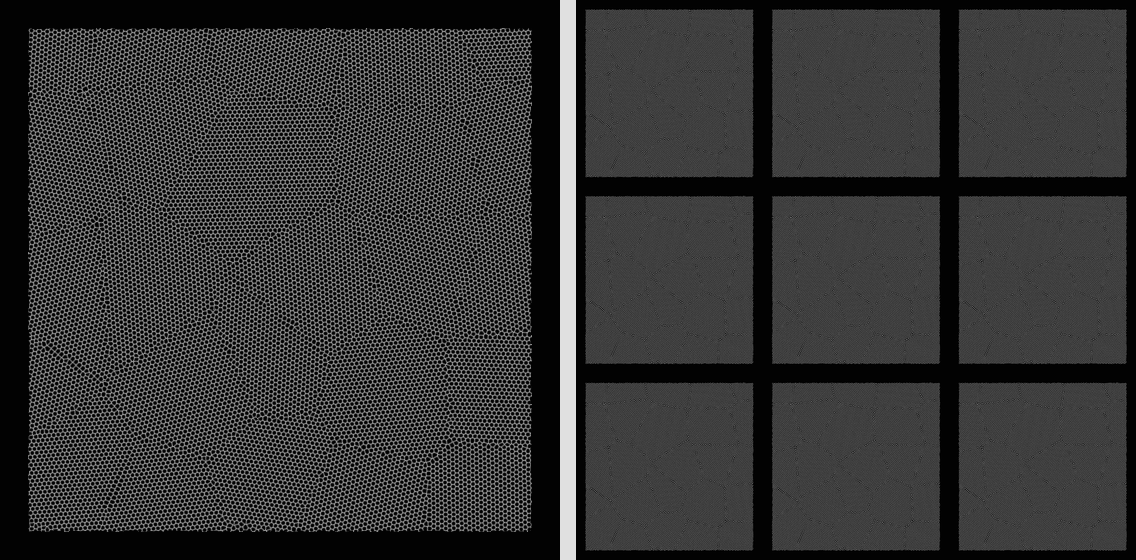
Left, the tile; right, the same tile 3 across and 3 down.
Give the GLSL for this pattern, as a three.js fragment shader.

```glsl
// A sheet of fine honeycomb mesh in grey on black, set inside a plain black margin.
// Wrapping Voronoi grains each hold a turned triangular lattice; bonds are borders
// between lattice points, which yield to each other where two grains meet.

varying vec2 vUv;

const float RINGS = 122.0;  // honeycomb rings across the canvas
const float GRAINS = 5.0;   // crystal grains across the canvas
const float ROW = 0.8660254;

vec3 hash3(vec2 p) {
  vec3 q = fract(p.xyx * vec3(0.1031, 0.1030, 0.0973));
  q += dot(q, q.yxz + 33.33);
  return fract((q.xxy + q.yzz) * q.zyx);
}

// Distance from the pixel to the border between two points given relative to it
float borderDistance(vec2 near, vec2 far) {
  return 0.5 * (dot(far, far) - dot(near, near)) / max(length(far - near), 0.001);
}

// Three nearest grains: xy = site relative to the pixel, z = angle, w = distance
void nearestGrains(vec2 uv, out vec4 grains[3]) {
  vec2 cell = floor(uv * GRAINS);
  vec4 a = vec4(1000.0), b = a, c = a;
  for (int y = -1; y <= 1; y++) {
    for (int x = -1; x <= 1; x++) {
      vec2 id = cell + vec2(float(x), float(y));
      vec3 rnd = hash3(mod(id, GRAINS) + 17.0);
      vec2 site = (id + 0.5 + 0.8 * (rnd.xy - 0.5)) / GRAINS;
      vec2 offset = (site - uv) * RINGS;
      vec4 g = vec4(offset, rnd.z * 1.0472, length(offset));
      if (g.w < a.w) { c = b; b = a; a = g; }
      else if (g.w < b.w) { c = b; b = g; }
      else if (g.w < c.w) { c = g; }
    }
  }
  grains[0] = a;
  grains[1] = b;
  grains[2] = c;
}

// Lattice point of a grain, a step of columns and rows away from position p
vec2 latticePoint(vec4 grain, vec2 p, int x, int y) {
  float s = sin(grain.z), c = cos(grain.z);
  mat2 turn = mat2(c, s, -s, c);
  vec2 local = turn * (p - grain.xy);
  float j = floor(local.y / ROW + 0.5) + float(y);
  float i = floor(local.x - 0.5 * j + 0.5) + float(x);
  vec2 jitter = 0.12 * (hash3(vec2(i, j) + 131.0 * grain.z).xy - 0.5);
  return grain.xy + (vec2(i + 0.5 * j, j * ROW) + jitter) * turn;
}

// How far p lies on the grain's own side of its border with another grain
float depthInside(vec2 p, vec4 grain, vec4 other) {
  return dot(0.5 * (grain.xy + other.xy) - p, normalize(other.xy - grain.xy));
}

// Drop p where the stronger grain already has a point, else ease it away
bool yieldTo(inout vec2 p, vec4 grain, vec4 other) {
  float depth = depthInside(p, grain, other);
  if (other.z < grain.z) return depth > 0.0;
  if (depth < -0.6) return false;
  vec2 push = vec2(0.0);
  if (depth < 1.0) {
    for (int y = -1; y <= 1; y++) {
      for (int x = -1; x <= 1; x++) {
        vec2 q = latticePoint(other, p, x, y);
        float gap = length(p - q);
        if (gap < 1.0 && depthInside(q, other, grain) > 0.0) {
          if (gap < 0.6) return false;
          push += 0.6 * (1.0 - gap) * (p - q) / gap;
        }
      }
    }
  }
  p += push;
  return true;
}

void main() {
  vec4 grains[3];
  nearestGrains(vUv, grains);

  // Three nearest ring centres, taken from all the grains around
  vec2 first = vec2(50.0), second = vec2(60.0), third = vec2(70.0);
  for (int n = 0; n < 3; n++) {
    for (int y = -1; y <= 1; y++) {
      for (int x = -1; x <= 1; x++) {
        vec2 centre = latticePoint(grains[n], vec2(0.0), x, y);
        bool kept = true;
        for (int k = 0; k < 3; k++) {
          if (k != n && kept) kept = yieldTo(centre, grains[n], grains[k]);
        }
        float d = kept ? dot(centre, centre) : 100000.0;
        if (d < dot(first, first)) { third = second; second = first; first = centre; }
        else if (d < dot(second, second)) { third = second; second = centre; }
        else if (d < dot(third, third)) { third = centre; }
      }
    }
  }

  // Soft bonds along the borders, brighter atoms where three rings meet
  float d2 = borderDistance(first, second), d3 = borderDistance(first, third);
  float bond = 1.0 - smoothstep(0.0, 0.31, min(d2, d3));
  float atom = 1.0 - smoothstep(0.03, 0.32, max(d2, d3));
  float mesh = 0.38 * bond + 0.22 * bond * atom;

  // Square sheet with a slightly ragged rim
  vec2 fromMiddle = abs(vUv - 0.5);
  float rim = 0.4485 - max(fromMiddle.x, fromMiddle.y);
  rim += 0.003 * (hash3(floor(vUv * RINGS)).x - 0.5);
  gl_FragColor = vec4(vec3(0.006 + mesh * smoothstep(-0.001, 0.001, rim)), 1.0);
}
```
